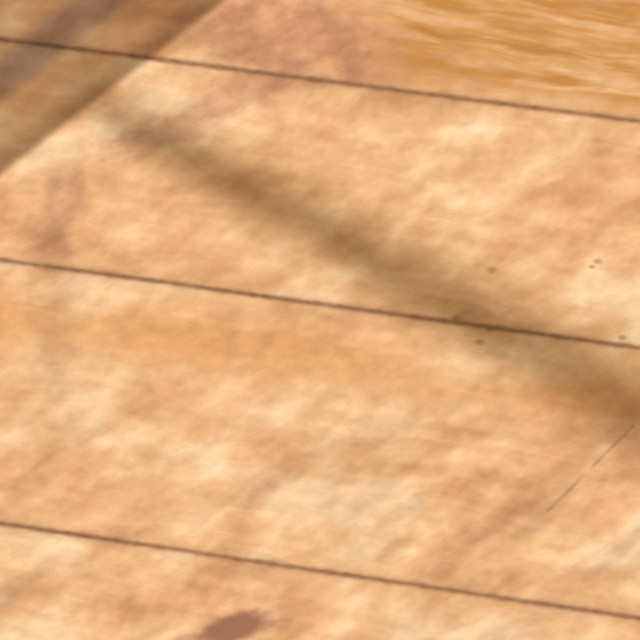
Give the GLSL for this texture, as a three.js fragment shader.

```glsl
// Sunlit wooden planks with slanted seams, wavy grain, stains and soft cast shadows.
varying vec2 vUv;

vec2 hash2(vec2 p) {
  p = vec2(dot(p, vec2(127.1, 311.7)), dot(p, vec2(269.5, 183.3)));
  return fract(sin(p) * 43758.5);
}

float gradientNoise(vec2 p) {
  vec2 i = floor(p), f = fract(p);
  vec2 u = f * f * f * (f * (f * 6.0 - 15.0) + 10.0);
  vec2 e = vec2(1.0, 0.0);
  float a = dot(hash2(i) * 2.0 - 1.0, f);
  float b = dot(hash2(i + e) * 2.0 - 1.0, f - e);
  float c = dot(hash2(i + e.yx) * 2.0 - 1.0, f - e.yx);
  float d = dot(hash2(i + 1.0) * 2.0 - 1.0, f - 1.0);
  return mix(mix(a, b, u.x), mix(c, d, u.x), u.y);
}

float fbm(vec2 p) {
  float sum = 0.0, amp = 0.8;
  for (int i = 0; i < 4; i++) {
    sum += amp * gradientNoise(p);
    p = mat2(1.6, 1.2, -1.2, 1.6) * p + 7.3;
    amp *= 0.5;
  }
  return sum;
}

vec2 turn(vec2 p, float angle) {
  float c = cos(angle), s = sin(angle);
  return vec2(c * p.x + s * p.y, c * p.y - s * p.x);
}

// Elliptical stain with a ragged, streaky edge
float stain(vec2 p, vec2 centre, vec2 radius, float angle) {
  vec2 q = turn(p - centre, angle);
  return 1.0 - smoothstep(0.4, 1.25, length(q / radius) + 0.9 * fbm(q * vec2(13.0, 26.0)));
}

float segmentDistance(vec2 p, vec2 a, vec2 b) {
  vec2 ab = b - a;
  return length(p - a - ab * clamp(dot(p - a, ab) / dot(ab, ab), 0.0, 1.0));
}

void main() {
  vec2 p = vUv;

  // Plank coordinates: rows slant down and widen toward the viewer
  float rowY = (p.y + 0.153 * p.x) / (1.0 + 0.026 * p.x);
  float depth = 0.939 - rowY;
  float row = depth * (3.114 - 0.623 * depth);
  float plank = floor(row);
  vec2 wood = vec2(p.x, rowY) + vec2(plank * 3.7, plank * 5.1);

  // Broad tone, long grain, slanted figure and fine mottling
  float tone = fbm(wood * vec2(2.5, 6.0));
  float warp = fbm(wood * vec2(2.0, 4.0) + 9.0);
  float grain = fbm(vec2(wood.x * 5.0, wood.y * 40.0 + warp * 2.0));
  float figure = fbm(turn(wood, 0.6) * vec2(9.0, 20.0));
  float mottle = fbm(turn(wood, 0.4) * vec2(32.0, 52.0));
  vec3 color = vec3(0.95, 0.73, 0.52);
  color = mix(color, vec3(0.99, 0.82, 0.63), smoothstep(-0.08, 0.4, tone + 0.5 * figure));
  color = mix(color, vec3(0.85, 0.62, 0.43), 0.85 * smoothstep(0.0, 0.5, -tone - 0.5 * figure));
  color *= 1.0 + vec3(0.08, 0.10, 0.13) * grain + vec3(0.09, 0.12, 0.14) * figure + vec3(0.09, 0.11, 0.13) * mottle;

  // Ochre grain at the upper right and an amber streak across the third plank
  float ochre = smoothstep(0.48, 0.68, p.x) * smoothstep(0.93, 0.99, rowY + 0.03 * figure);
  color = mix(color, vec3(0.80, 0.55, 0.29), ochre * smoothstep(-0.4, 0.3, grain + 0.4 * figure));
  float amber = exp(-pow((rowY - 0.505 + 0.05 * tone) / 0.04, 2.0));
  color = mix(color, vec3(0.90, 0.63, 0.39) * (1.0 + 0.12 * mottle), 0.6 * amber);

  // Faint curved growth lines
  float ring = abs(fract(wood.y * 9.0 + warp * 0.8) - 0.5);
  color *= 1.0 - vec3(0.05, 0.07, 0.08) * (1.0 - smoothstep(0.0, 0.1, ring)) * smoothstep(-0.2, 0.4, grain);

  // Reddish stains and a dark knot at the lower edge
  float red = stain(p, vec2(0.46, 0.935), vec2(0.18, 0.07), -0.08);
  red = max(red, 0.8 * stain(p, vec2(0.33, 0.83), vec2(0.19, 0.035), 0.4));
  red = max(red, 0.8 * stain(p, vec2(0.09, 0.665), vec2(0.04, 0.09), -0.15));
  color = mix(color, vec3(0.80, 0.56, 0.42) * (1.0 + 0.3 * figure + 0.15 * mottle), 0.75 * red);
  color = mix(color, vec3(0.58, 0.39, 0.31), 0.8 * stain(p, vec2(0.35, 0.01), vec2(0.08, 0.03), 0.2));

  // Scattered specks and a thin broken scratch
  for (int i = 0; i < 7; i++) {
    vec2 h = hash2(vec2(float(i), 4.0));
    vec2 offset = (p - vec2(0.66 + 0.32 * h.x, 0.46 + 0.22 * h.y)) * vec2(0.8, 1.2);
    float size = 0.006 + 0.005 * fract(h.x * 17.0);
    color = mix(color, vec3(0.57, 0.39, 0.25), 0.5 * (1.0 - smoothstep(0.0, size, length(offset))));
  }
  float scratch = segmentDistance(p + 0.02 * fbm(p * 14.0), vec2(0.985, 0.33), vec2(0.86, 0.205));
  float worn = 0.35 + 0.6 * gradientNoise(p * 40.0);
  color = mix(color, vec3(0.64, 0.48, 0.39), worn * (1.0 - smoothstep(0.0, 0.005, scratch)));

  // Soft seams of uneven strength between planks
  float seam = abs(fract(row + 0.5) - 0.5) / (3.114 - 1.246 * depth) + 0.002 * gradientNoise(p * 60.0);
  float strength = 0.66 + 0.25 * gradientNoise(vec2(p.x * 7.0, floor(row + 0.5) * 3.3)) + 0.25 * gradientNoise(p * 70.0);
  color *= 1.0 - 0.06 * exp(-abs(seam) * 80.0);
  color = mix(color, vec3(0.53, 0.35, 0.24), strength * exp(-pow(abs(seam) / 0.0044, 2.0)));

  // Soft diagonal shadow that widens toward the right
  vec2 fromStart = p - vec2(0.15, 0.835);
  float along = dot(fromStart, vec2(0.875, -0.485));
  float across = dot(fromStart, vec2(0.485, 0.875)) + 0.016 * fbm(p * 9.0);
  float beam = exp(-pow(abs(across) / (0.036 + 0.028 * max(along, 0.0)), 2.0)) * smoothstep(-0.12, 0.1, along);
  color *= mix(vec3(1.0), vec3(0.72, 0.69, 0.63), beam);

  // Faint slanted shadows in the foreground and an upright one at the left
  float faint = smoothstep(-0.05, 0.4, fbm(turn(p, 0.6) * vec2(2.0, 10.0) + 3.0));
  faint *= 1.0 - smoothstep(0.25, 0.45, p.y);
  faint = max(faint, 0.7 * exp(-pow((p.x - 0.085) / 0.03, 2.0)) * smoothstep(0.3, 0.45, p.y) * (1.0 - smoothstep(0.6, 0.72, p.y)));
  color *= mix(vec3(1.0), vec3(0.88, 0.86, 0.86), faint);

  // Layered shadow over the upper left corner
  float corner = dot(p - vec2(0.0, 0.727), vec2(-0.613, 0.79));
  float shade = smoothstep(-0.008, 0.008, corner);
  color *= mix(vec3(1.0), vec3(0.76, 0.72, 0.67), shade);
  color *= 1.0 - 0.12 * shade * exp(-pow((corner - 0.012) / 0.014, 2.0));
  float band = smoothstep(0.08, 0.105, corner) * (1.0 - smoothstep(0.125, 0.165, corner));
  color *= mix(vec3(1.0), vec3(0.81, 0.84, 0.94), band);

  gl_FragColor = vec4(clamp(color, 0.0, 1.0), 1.0);
}
```
